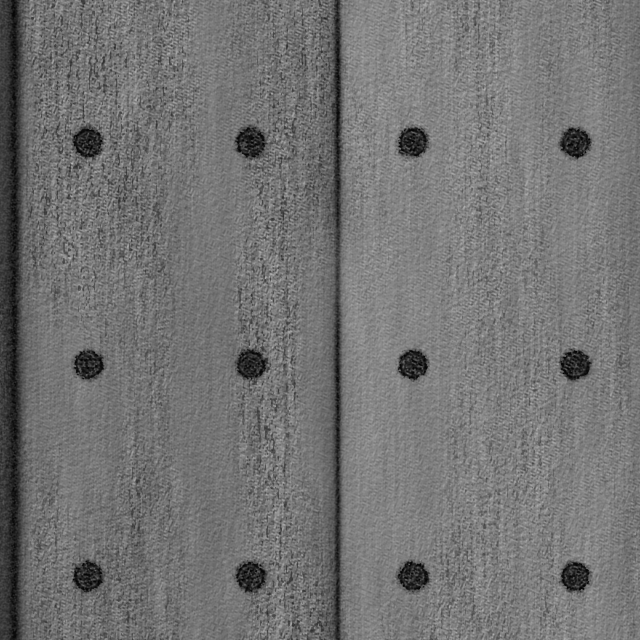
This texture is drawn by a Shadertoy shader. Its source:

```glsl
// Board-marked concrete wall: two cast panels split by dark vertical seams,
// with a grid of four by three round tie holes. Layered value noise makes the
// streaks, pits and embossed grain; distance functions make seams and holes.

#define HOLE_COLS 4
#define HOLE_ROWS 3
#define HOLE_RADIUS 0.0215
#define LEFT_SEAM 0.023
#define MID_SEAM 0.528
#define LEFT_TONE 0.463
#define RIGHT_TONE 0.507
#define GRAIN_SCALE 400.0
#define GRAIN_DEPTH 0.19
#define STREAK_DEPTH 0.20
#define PIT_DEPTH 0.42

float hash(vec2 p) {
    return fract(sin(dot(p, vec2(127.1, 311.7))) * 43758.55);
}

float noise(vec2 p) {
    vec2 cell = floor(p), f = fract(p);
    f = f * f * (3.0 - 2.0 * f);
    return mix(mix(hash(cell), hash(cell + vec2(1, 0)), f.x),
               mix(hash(cell + vec2(0, 1)), hash(cell + vec2(1, 1)), f.x), f.y);
}

float fbm(vec2 p) {
    float sum = 0.0, weight = 0.5;
    for (int i = 0; i < 4; i++) {
        sum += weight * noise(p);
        p = mat2(0.98, 0.2, -0.2, 0.98) * p * 2.03 + 17.3;
        weight *= 0.5;
    }
    return sum / 0.9375;
}

// Grain lit from the upper left, centred on zero
float relief(vec2 p) {
    vec2 lightStep = vec2(-0.45, 0.45);
    return noise(p + lightStep) - noise(p - lightStep);
}

// Soft groove with a dark core and separate fades to each side
float seam(float x, float core, float leftFade, float rightFade) {
    float fade = x < 0.0 ? leftFade : rightFade;
    return 0.5 * exp(-x * x / (core * core)) + 0.5 * exp(-abs(x) / fade);
}

vec2 holeCentre(int col, int row) {
    float c = float(col), r = float(row);
    return vec2(0.138 + 0.2537 * c, 0.099 + 0.323 * r + 0.008 * r * r);
}

// Distance to the nearest hole centre
float holeDistance(vec2 uv) {
    float d = 1.0;
    for (int col = 0; col < HOLE_COLS; col++)
        for (int row = 0; row < HOLE_ROWS; row++)
            d = min(d, length(uv - holeCentre(col, row)));
    return d;
}

void mainImage(out vec4 fragColor, in vec2 fragCoord) {
    vec2 uv = fragCoord / iResolution.xy;
    float rightPanel = smoothstep(-0.004, 0.004, uv.x - MID_SEAM);

    // Panel tone with broad, upright stains
    float tone = mix(LEFT_TONE, RIGHT_TONE, rightPanel);
    tone += 0.09 * (fbm(uv * vec2(9.0, 2.2) + 4.0) - 0.5);
    tone += 0.06 * (fbm(uv * vec2(40.0, 12.0)) - 0.5);
    tone -= 0.04 * smoothstep(0.93, 1.0, uv.x);

    // Wear gathers in soft upright bands, heavier on the left panel
    float band = fbm(uv * vec2(12.0, 2.5) + 31.0);
    float wear = smoothstep(0.30, 0.70, band) * mix(1.0, 0.65, rightPanel);

    // Fine brushed streaks
    float streak = 0.6 * noise(uv * vec2(330.0, 13.0)) + 0.4 * noise(uv * vec2(430.0, 60.0) + 9.0);
    tone += STREAK_DEPTH * (streak - 0.5) * (0.35 + 0.65 * wear);

    // Embossed grain and small dark pits
    vec2 grainPos = mat2(0.92, 0.39, -0.39, 0.92) * uv * GRAIN_SCALE;
    float grain = relief(grainPos) + 0.4 * relief(grainPos * 0.53 + 71.0);
    tone += GRAIN_DEPTH * grain * (0.45 + 0.5 * wear);
    float pit = 0.65 * noise(uv * vec2(400.0, 210.0) + 5.0) + 0.35 * noise(uv * vec2(290.0, 30.0));
    tone *= 1.0 - PIT_DEPTH * wear * smoothstep(0.58, 0.82, pit);

    // Seams: a shaded strip at the left edge and a narrow groove mid-wall
    float x = uv.x + 0.002 * (fbm(vec2(uv.y * 14.0, 3.0)) - 0.5);
    float strip = 0.40 * (1.0 - smoothstep(0.016, 0.045, x));
    strip += 0.46 * seam(x - LEFT_SEAM, 0.008, 0.012, 0.016);
    float groove = 0.72 * seam(x - MID_SEAM, 0.005, 0.018, 0.007);
    groove *= 0.75 + 0.5 * noise(vec2(uv.y * 7.0, 8.0));
    float shade = max(strip, groove);
    float shadeGrain = noise(grainPos + 40.0);
    tone *= 1.0 - clamp(shade * (0.75 + 0.5 * shadeGrain), 0.0, 0.92);

    // Tie holes: speckled plug inside a ragged dark rim
    float d = holeDistance(uv);
    float speckle = noise(grainPos * 0.95 + 13.0);
    float rough = d + 0.006 * (speckle - 0.5) + 0.003 * (noise(uv * 120.0) - 0.5);
    float halo = 1.0 - smoothstep(HOLE_RADIUS - 0.002, HOLE_RADIUS + 0.008, rough);
    tone *= 1.0 - 0.6 * halo * (0.4 + 0.8 * shadeGrain);
    float plug = 0.06 + 0.30 * speckle * speckle + 0.12 * grain;
    float rimOffset = (d - HOLE_RADIUS * 0.92) / 0.0028;
    plug *= 1.0 - 0.55 * exp(-rimOffset * rimOffset);
    float lipOffset = (d - HOLE_RADIUS * 0.74) / 0.0018;
    plug += 0.08 * exp(-lipOffset * lipOffset);
    float edge = max(0.002, 1.0 / iResolution.y);
    tone = mix(tone, plug, 1.0 - smoothstep(HOLE_RADIUS - edge, HOLE_RADIUS + edge, rough));

    fragColor = vec4(vec3(clamp(tone, 0.02, 0.8)), 1.0);
}
```
